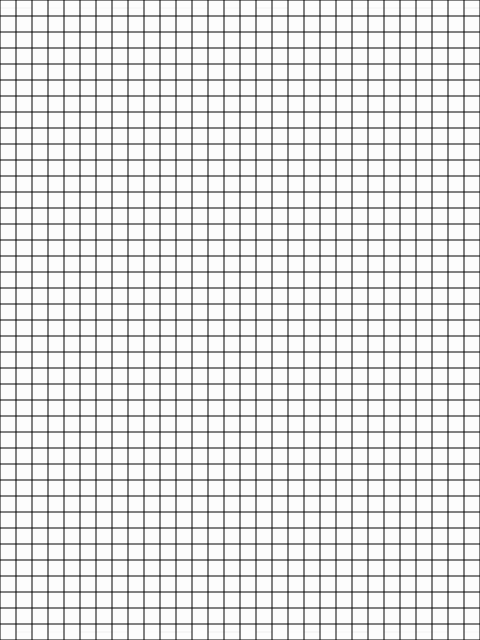
Write a WebGL 1 fragment shader that draws this pattern.

```glsl
precision highp float;
// Square graph paper: thin grey rules on white, with faint broken marks in the end rows.

uniform vec2 u_resolution;

const vec2 GRID = vec2(30.0, 40.0);    // cells across and down
const float LINE_WIDTH = 0.094;        // in cells
const float MARK_WIDTH = 0.08;         // in cells
const float MARK_STRENGTH = 0.05;      // darkest of the faint marks
const vec3 PAPER = vec3(0.994);
const vec3 INK = vec3(0.345);          // tint of one rule; crossings multiply

// Sine-free hash of a cell index, from 0 to 1
float hash(vec2 cell) {
  vec3 p = fract(cell.xyx * vec3(0.1031, 0.1030, 0.0973));
  p += dot(p, p.yzx + 33.33);
  return fract((p.x + p.y) * p.z);
}

// Share of a pixel covered by a band centred on zero
float bandCoverage(float offset, float width, float pixel) {
  float high = min(offset + 0.5 * pixel, 0.5 * width);
  float low = max(offset - 0.5 * pixel, -0.5 * width);
  return clamp((high - low) / pixel, 0.0, 1.0);
}

void main() {
  vec2 position = gl_FragCoord.xy / u_resolution * GRID;
  vec2 pixel = GRID / u_resolution;
  vec2 cell = mod(floor(position), GRID);

  // Rules centred on the cell borders, so they wrap at the canvas edges
  vec2 toRule = fract(position + 0.5) - 0.5;
  float vertical = bandCoverage(toRule.x, LINE_WIDTH, pixel.x);
  float horizontal = bandCoverage(toRule.y, LINE_WIDTH, pixel.y);

  // Faint marks through the middle of the first and last rows
  float endRow = 1.0 - step(0.5, cell.y) * step(cell.y, GRID.y - 1.5);
  float mark = bandCoverage(fract(position.y) - 0.5, MARK_WIDTH, pixel.y);
  mark *= endRow * MARK_STRENGTH * hash(cell);

  vec3 color = PAPER * (1.0 - mark);
  color *= mix(vec3(1.0), INK, vertical);
  color *= mix(vec3(1.0), INK, horizontal);
  gl_FragColor = vec4(color, 1.0);
}
```
